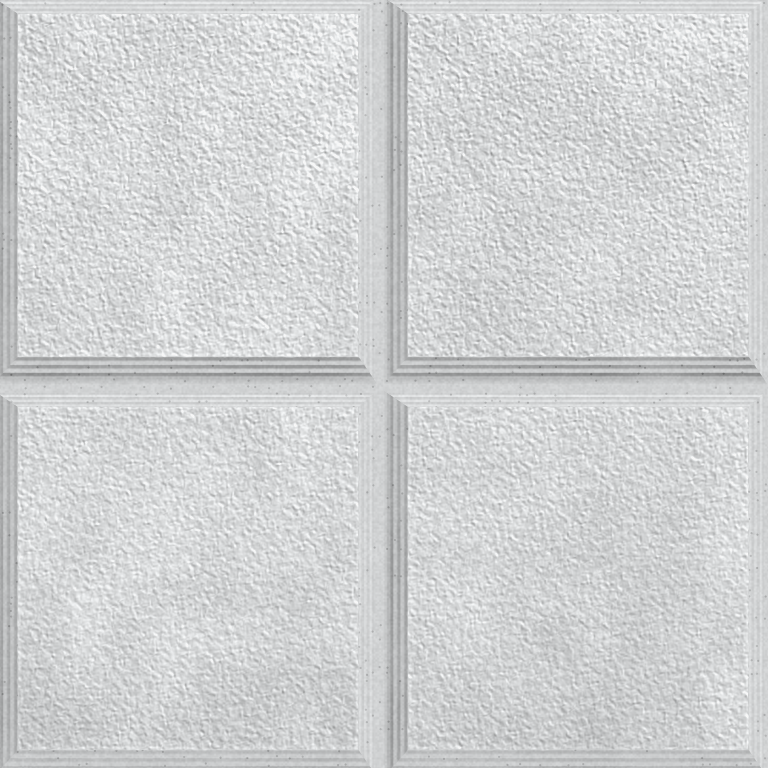
A WebGL 1 fragment shader for this texture:

```glsl
precision highp float;
// White plaster ceiling tile: two by two stuccoed square panels with stepped, side-lit borders.
uniform vec2 u_resolution;

float hash(vec2 p) {
  vec3 q = fract(p.xyx * vec3(0.1031, 0.1030, 0.0973));
  q += dot(q, q.yzx + 33.33);
  return fract((q.x + q.y) * q.z);
}

float noise(vec2 p) {
  vec2 i = floor(p), f = fract(p);
  f = f * f * (3.0 - 2.0 * f);
  return mix(mix(hash(i), hash(i + vec2(1.0, 0.0)), f.x),
             mix(hash(i + vec2(0.0, 1.0)), hash(i + 1.0), f.x), f.y);
}

// Height of the rough stucco, warped into short crooked ridges.
float stucco(vec2 p) {
  p += 0.0026 * (vec2(noise(p * 140.0), noise(p * 140.0 + 57.0)) - 0.5);
  vec2 turned = mat2(0.8, 0.6, -0.6, 0.8) * p + 2.0;
  return 0.66 * noise(turned * 225.0) + 0.34 * noise(p * 360.0 + 31.0);
}

void main() {
  vec2 uv = gl_FragCoord.xy / u_resolution;
  float pixel = 1.0 / min(u_resolution.x, u_resolution.y);

  // Panel cell, and distance outside its face counted in border steps.
  vec2 cell = floor(uv * 2.0);
  vec2 local = uv - vec2(0.245, 0.247) - cell * vec2(0.508, 0.512);
  vec2 stepWidth = mix(vec2(0.0092, 0.0102), vec2(0.0070, 0.0062), step(0.0, local));
  vec2 away = (abs(local) - vec2(0.2215, 0.2230)) / stepWidth;
  float d = max(away.x, away.y);
  float blur = 0.06 + 0.5 * pixel / 0.009;
  float wobble = (noise(uv * 150.0) - 0.5) * 0.2;
  float face = 1.0 - smoothstep(-blur, blur, d + wobble);

  // Light comes from the upper right, so left and lower risers fall dark.
  float sideX = local.x > 0.0 ? 0.04 : -0.13 - 0.03 * cell.x;
  float sideY = local.y > 0.0 ? 0.07 : -0.11 - 0.12 * cell.y;
  float mitre = smoothstep(-0.15, 0.15, away.y - away.x);
  float side = mix(sideX, sideY, mitre);
  side *= 0.8 + 0.4 * noise(uv * 14.0);
  float dark = smoothstep(0.0, 0.1, -side);

  // Three risers separated by flat treads, the outermost deepest.
  float f = fract(d);
  float riser = smoothstep(0.0, 0.2, f) * (1.0 - smoothstep(0.5 - blur, 0.62 + blur, f));
  riser *= 0.85 + 0.2 * step(2.0, d);
  float border = (1.0 - face) * (1.0 - smoothstep(2.9, 3.0, d));
  float shade = 0.822 + side * riser * border;
  shade -= 0.015 * border * (1.0 - riser);
  shade -= 0.035 * border * dark * (1.0 - mitre);

  // Soft shadow on the recessed channel beside the dark risers.
  float channel = smoothstep(2.5, 2.8, d);
  shade += 0.35 * min(side, 0.0) * channel * (1.0 - smoothstep(2.8, 3.8, d));

  // Fine sand and small round pits on the smooth parts.
  float sand = 0.6 * noise(uv * 400.0) + 0.4 * noise(uv.yx * 230.0 + 9.0) - 0.5;
  vec2 pitCell = floor(uv * 110.0);
  vec2 pitCenter = 0.3 + 0.4 * vec2(hash(pitCell + 3.0), hash(pitCell + 47.0));
  float pit = 1.0 - smoothstep(0.06, 0.24, length(fract(uv * 110.0) - pitCenter));
  pit *= step(0.86, hash(pitCell + 91.0));
  shade += (1.0 - face) * (0.08 * sand - 0.13 * pit);

  // Relief lighting of the stucco, strongest toward the top.
  vec2 toLight = vec2(0.0009, 0.0011);
  float relief = stucco(uv - toLight) - stucco(uv + toLight);
  float depth = mix(0.25, 0.36, smoothstep(0.1, 1.0, uv.y));
  float facing = 0.838 + depth * relief + 0.10 * (stucco(uv) - 0.5);

  // Broad drift of light over the faces.
  facing += 0.05 * (noise(uv * 5.0) - 0.5) + 0.05 * (noise(uv * 18.0 + 7.0) - 0.5);
  facing += 0.03 * (uv.y - 0.5) + 0.04 * local.x + 0.03 * local.y;
  shade = mix(shade, facing, face);

  // Worn bright arris round the face.
  shade += 0.04 * smoothstep(-0.6, -0.2, d) * face;

  gl_FragColor = vec4(clamp(shade * vec3(0.992, 1.0, 1.004), 0.0, 0.97), 1.0);
}
```
